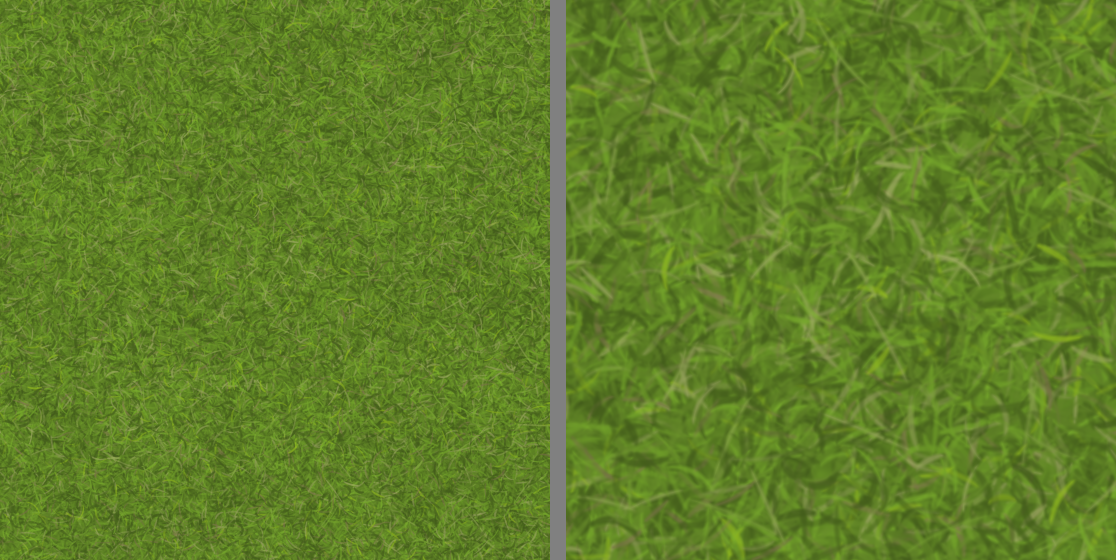
Left: the whole. Right: its middle third, enlarged.
Write a Shadertoy shader that draws this texture.

```glsl
// A dense mown lawn seen from above: many layers of short curved blades,
// scattered by jittered grids and blended translucently in random greens,
// with a few long dry straws, over a softly mottled ground.
#define LAYERS 19
#define CELL 0.0215
#define STRAW_CELL 0.043
#define HALF_WIDTH 0.0019
#define SOFTNESS 0.0014
#define MIN_OPACITY 0.22
#define MAX_OPACITY 0.70
#define SHADE vec3(0.265, 0.365, 0.105)
#define LEAF vec3(0.385, 0.520, 0.155)
#define BRIGHT vec3(0.455, 0.645, 0.165)
#define STRAW vec3(0.590, 0.630, 0.370)
#define EARTH vec3(0.490, 0.460, 0.290)

vec4 hash4(vec3 p) {
    vec4 q = fract(p.xyzx * vec4(0.1031, 0.1030, 0.0973, 0.1099));
    q += dot(q, q.wzxy + 33.33);
    return fract((q.xxyz + q.yzzw) * q.zywx);
}

float noise(vec2 p) {
    vec2 i = floor(p), f = fract(p);
    f = f * f * (3.0 - 2.0 * f);
    float a = hash4(vec3(i, 91.0)).x;
    float b = hash4(vec3(i + vec2(1, 0), 91.0)).x;
    float c = hash4(vec3(i + vec2(0, 1), 91.0)).x;
    float d = hash4(vec3(i + vec2(1, 1), 91.0)).x;
    return mix(mix(a, b, f.x), mix(c, d, f.x), f.y);
}

// Coverage of a tapered blade along x, bent into a parabola
float blade(vec2 p, float angle, float halfLength, float bend, float halfWidth, float soft) {
    float c = cos(angle), s = sin(angle);
    p = vec2(c * p.x + s * p.y, c * p.y - s * p.x);
    float along = p.x / halfLength;
    float slope = 2.0 * bend * along;
    float off = abs(p.y - bend * halfLength * (along * along - 0.4)) / sqrt(1.0 + slope * slope);
    float width = halfWidth * (1.0 - 0.65 * along * along);
    float ends = 1.0 - smoothstep(0.75, 1.0, abs(along));
    return ends * (1.0 - smoothstep(width - soft, width + soft, off));
}

vec3 bladeColor(float pick) {
    if (pick < 0.30) return SHADE;
    if (pick < 0.61) return LEAF;
    if (pick < 0.85) return BRIGHT;
    if (pick < 0.925) return STRAW;
    if (pick < 0.97) return EARTH;
    return vec3(0.55, 0.70, 0.11);
}

// Short blades: dark ones are wide and curled, light ones thin and straight
vec3 addBlades(vec3 color, vec2 uv, float layer, float soft) {
    vec2 p = uv / CELL + layer * vec2(0.37, 0.61) + 20.0;
    vec2 home = floor(p);
    for (int y = -1; y <= 1; y++)
    for (int x = -1; x <= 1; x++) {
        vec2 id = home + vec2(x, y);
        vec4 place = hash4(vec3(id, layer * 7.0 + 3.0));
        vec4 look = hash4(vec3(id, layer * 7.0 + 5.0));
        float dark = 1.0 - step(0.30, look.x);
        float halfLength = CELL * mix(0.42, 0.86, place.w);
        float bend = (look.y - 0.5) * mix(0.7, 1.3, dark);
        float width = HALF_WIDTH * mix(0.6, 1.1, look.z) * mix(0.9, 1.2, dark);
        float cover = blade((p - id - place.xy) * CELL, place.z * 6.2832,
                            halfLength, bend, width, soft);
        vec3 tint = bladeColor(look.x) * mix(0.93, 1.07, fract(look.z * 17.0));
        color = mix(color, tint, cover * mix(MIN_OPACITY, MAX_OPACITY, look.w));
    }
    return color;
}

// Sparse long pale stalks
vec3 addStraws(vec3 color, vec2 uv, float layer, float soft) {
    vec2 p = uv / STRAW_CELL + layer * vec2(0.43, 0.29) + 20.0;
    vec2 home = floor(p);
    for (int y = -1; y <= 1; y++)
    for (int x = -1; x <= 1; x++) {
        vec2 id = home + vec2(x, y);
        vec4 place = hash4(vec3(id, layer + 201.0));
        vec4 look = hash4(vec3(id, layer + 233.0));
        float cover = blade((p - id - place.xy) * STRAW_CELL, place.z * 6.2832,
                            STRAW_CELL * mix(0.35, 0.8, place.w),
                            (look.y - 0.5) * 0.25, HALF_WIDTH * 0.65, soft);
        vec3 tint = mix(BRIGHT, STRAW, look.z);
        color = mix(color, tint, cover * step(look.x, 0.25) * mix(0.3, 0.7, look.w));
    }
    return color;
}

void mainImage(out vec4 fragColor, in vec2 fragCoord) {
    vec2 uv = fragCoord / iResolution.y;
    float soft = max(SOFTNESS, 0.7 / iResolution.y);

    // Mottled ground
    float mottle = 0.6 * noise(uv * 90.0) + 0.4 * noise(uv * 190.0 + 7.0);
    vec3 color = mix(SHADE, BRIGHT, 0.25 + 0.5 * mottle);

    // Blades, with stalks woven between the upper layers
    for (int i = 0; i < LAYERS; i++) {
        float layer = float(i);
        color = addBlades(color, uv, layer, soft);
        if (i > LAYERS - 6 && i % 2 == 0) color = addStraws(color, uv, layer, soft);
    }

    // Gentle wide variation in light
    color *= 0.97 + 0.06 * noise(uv * 9.0 + 3.0);
    fragColor = vec4(color, 1.0);
}
```
